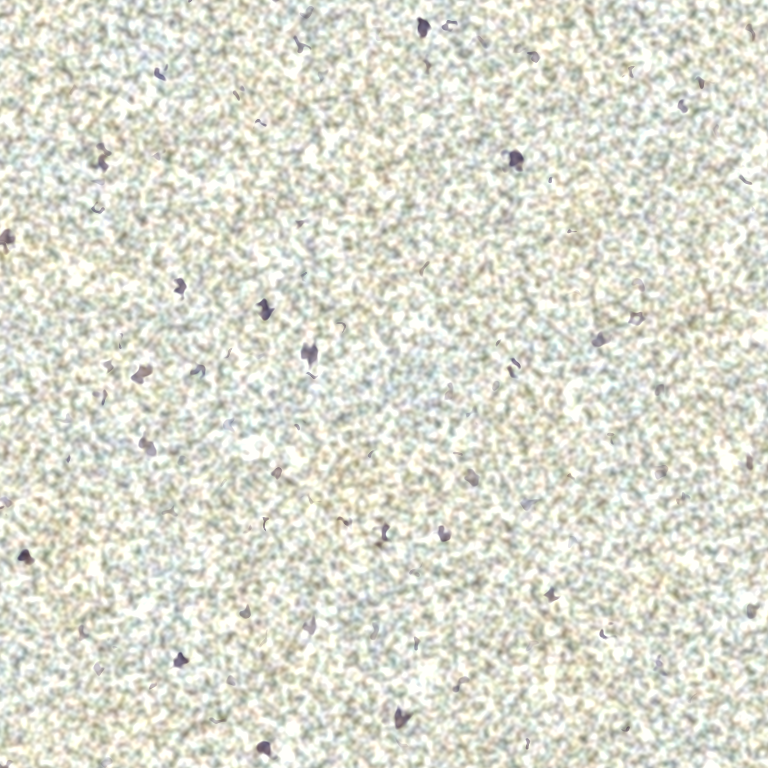
Write a three.js fragment shader that draws this texture.

```glsl
// Pale speckled stone: fine grey-green grain with faint tints and white patches,
// scattered with small ragged purple-grey flecks. Grain is layered gradient noise;
// flecks are stretched discs, one per jittered grid cell, with noise-warped edges.
varying vec2 vUv;

const vec3 STONE = vec3(0.87, 0.873, 0.822);
const vec3 FLECK = vec3(0.41, 0.36, 0.43);
const vec3 WARM_TINT = vec3(0.06, 0.0, -0.09);
const vec3 GREEN_TINT = vec3(-0.04, 0.03, -0.03);
const float TAU = 6.2831853;

// Two independent random values per cell
vec2 hash2(vec2 cell) {
  vec3 p = fract(cell.xyx * vec3(0.1031, 0.1030, 0.0973));
  p += dot(p, p.yzx + 33.33);
  return fract((p.xx + p.yz) * p.zy);
}

mat2 rotation(float angle) {
  float c = cos(angle), s = sin(angle);
  return mat2(c, -s, s, c);
}

float cornerSlope(vec2 cell, vec2 offset) {
  float angle = TAU * hash2(cell).x;
  return dot(vec2(cos(angle), sin(angle)), offset);
}

// Gradient noise, centred on zero
float gradientNoise(vec2 p) {
  vec2 cell = floor(p), f = fract(p);
  vec2 blend = f * f * f * (f * (f * 6.0 - 15.0) + 10.0);
  vec2 right = vec2(1.0, 0.0), up = vec2(0.0, 1.0);
  float low = mix(cornerSlope(cell, f), cornerSlope(cell + right, f - right), blend.x);
  float high = mix(cornerSlope(cell + up, f - up), cornerSlope(cell + 1.0, f - 1.0), blend.x);
  return mix(low, high, blend.y);
}

// Noise on a turned and shifted lattice, so layers do not line up
float layer(vec2 uv, float frequency, float seed) {
  return gradientNoise(rotation(seed) * uv * frequency + seed * 37.0 + 200.0);
}

// Fleck cover in x, pale halo in y
vec2 flecks(vec2 uv, float cells, float share, vec2 radii, vec2 strengths, float seed) {
  vec2 p = uv * cells, home = floor(p);
  vec2 cover = vec2(0.0);
  for (int j = -1; j <= 1; j++) {
    for (int i = -1; i <= 1; i++) {
      vec2 cell = home + vec2(float(i), float(j));
      vec2 key = cell + seed + 50.0;
      vec2 place = hash2(key), kind = hash2(key + 71.0), look = hash2(key + 143.0);
      float present = step(kind.x, share);
      float radius = mix(radii.x, radii.y, kind.y);
      float stretch = mix(1.0, 1.45, look.x);
      vec2 q = rotation(TAU * place.x * 3.0) * (p - cell - place) / cells;
      float d = length(q * vec2(stretch, 1.0 / stretch)) / radius;
      float body = 1.0 - smoothstep(0.55, 1.25, d);
      float halo = (1.0 - smoothstep(1.2, 2.6, d)) * step(0.6, look.x);
      float strength = mix(strengths.x, strengths.y, look.y);
      cover = max(cover, present * vec2(body * strength, halo));
    }
  }
  return cover;
}

void main() {
  // Grain: broad drift, medium speckle and fine speckle
  float fine = layer(vUv, 122.0, 0.9);
  float medium = layer(vUv, 64.0, 0.4);
  float drift = layer(vUv, 17.0, 2.1);
  float tone = 0.31 * medium + 0.29 * fine + 0.09 * drift;

  // White patches with ragged rims
  float patchField = layer(vUv, 13.0, 1.3) + 0.25 * medium;
  tone += 0.13 * smoothstep(0.28, 0.55, patchField);

  // Faint tints
  float warmth = layer(vUv, 70.0, 2.7) + 0.6 * layer(vUv, 8.0, 0.2);
  float greenness = layer(vUv, 54.0, 1.7);

  // Flecks: few bold ones, many small faint ones
  vec2 ragged = vec2(layer(vUv, 75.0, 3.3), layer(vUv, 75.0, 4.2));
  vec2 warped = vUv + 0.015 * ragged;
  vec2 bold = flecks(warped, 7.0, 0.45, vec2(0.007, 0.013), vec2(0.5, 1.0), 0.0);
  vec2 faint = flecks(warped, 15.0, 0.38, vec2(0.004, 0.008), vec2(0.15, 0.7), 300.0);
  float cover = max(bold.x, faint.x);
  tone += 0.09 * bold.y;

  vec3 stone = STONE + tone + WARM_TINT * warmth + GREEN_TINT * greenness;
  vec3 fleck = FLECK + 0.45 * (0.31 * medium + 0.29 * fine) + WARM_TINT * warmth;
  vec3 color = mix(min(stone, vec3(1.0, 1.0, 0.985)), fleck, cover);
  gl_FragColor = vec4(clamp(color, 0.0, 1.0), 1.0);
}
```
